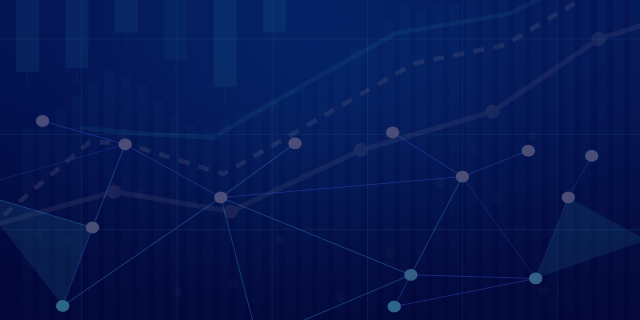
A WebGL 2 fragment shader for this background:

```glsl
#version 300 es
precision highp float;

uniform vec2 u_resolution;
out vec4 outColor;

// Lengths are fractions of the canvas height
const vec3 DEEP = vec3(0.010, 0.022, 0.215);
const vec3 NAVY = vec3(0.014, 0.072, 0.320);
const vec3 GLOW = vec3(0.016, 0.145, 0.410);
const vec3 BAR = vec3(0.06, 0.26, 0.50);
const vec3 TEAL = vec3(0.13, 0.48, 0.62);
const vec3 BLUE = vec3(0.18, 0.30, 0.78);
const vec3 GREY = vec3(0.42, 0.40, 0.52);
const vec3 NODE_GREY = vec3(0.30, 0.31, 0.47);
const vec3 NODE_TEAL = vec3(0.18, 0.42, 0.56);
const vec2 GLOW_CENTER = vec2(0.98, 0.93);
const float GRID_PITCH = 0.2977;
const vec2 GRID_ORIGIN = vec2(0.255, 0.878);
const float BAR_PITCH = 0.0513;
const float BAR_START = 0.086;
const float CANDLE_PITCH = 0.1543;
const float CANDLE_START = 0.086;
const float DASH_PITCH = 0.064;
const int BRIGHT_EDGES = 8;
const int NODES = 14;
const int EDGES = 21;

// Network nodes, then anchors on the canvas border
const vec2 POINTS[18] = vec2[18](
  vec2(0.133, 0.622), vec2(0.391, 0.549), vec2(0.690, 0.383), vec2(0.922, 0.552),
  vec2(1.227, 0.586), vec2(1.445, 0.448), vec2(1.651, 0.529), vec2(1.849, 0.513),
  vec2(1.776, 0.383), vec2(1.674, 0.130), vec2(1.284, 0.141), vec2(1.232, 0.042),
  vec2(0.196, 0.044), vec2(0.289, 0.289), vec2(0.0, 0.375), vec2(0.0, 0.438),
  vec2(0.789, 0.0), vec2(0.951, 0.0));

// Linked pairs, brightest first
const ivec2 LINKS[EDGES] = ivec2[EDGES](
  ivec2(1, 13), ivec2(5, 10), ivec2(2, 10), ivec2(2, 16), ivec2(13, 14), ivec2(2, 12), ivec2(2, 3),
  ivec2(10, 17), ivec2(0, 1), ivec2(1, 2), ivec2(13, 12), ivec2(2, 5), ivec2(4, 5), ivec2(5, 6),
  ivec2(10, 9), ivec2(10, 11), ivec2(11, 9), ivec2(8, 7), ivec2(8, 9), ivec2(1, 15), ivec2(5, 9));

// Chart curves
const vec2 SOLID[7] = vec2[7](vec2(0.0, 0.302), vec2(0.357, 0.401), vec2(0.721, 0.339),
  vec2(1.128, 0.531), vec2(1.539, 0.651), vec2(1.870, 0.878), vec2(2.02, 0.925));
const vec2 DASHED[7] = vec2[7](vec2(0.0, 0.318), vec2(0.281, 0.557), vec2(0.391, 0.552),
  vec2(0.698, 0.456), vec2(1.294, 0.802), vec2(1.576, 0.859), vec2(1.83, 1.01));
const vec2 TREND[7] = vec2[7](vec2(0.255, 0.600), vec2(0.45, 0.582), vec2(0.664, 0.570),
  vec2(0.95, 0.735), vec2(1.237, 0.896), vec2(1.589, 0.956), vec2(1.72, 1.02));
const vec2 BAR_TOPS[7] = vec2[7](vec2(0.08, 0.590), vec2(0.36, 0.785), vec2(0.64, 0.590),
  vec2(0.78, 0.650), vec2(1.01, 0.755), vec2(1.27, 0.975), vec2(2.05, 1.10));
const float CANDLE_ENDS[6] = float[6](0.776, 0.786, 0.898, 0.815, 0.729, 0.901);

float hash(vec2 p) {
  vec3 q = fract(p.xyx * 0.1031);
  q += dot(q, q.yzx + 33.33);
  return fract((q.x + q.y) * q.z);
}

float fill(float d) {
  float px = 1.0 / u_resolution.y;
  return 1.0 - smoothstep(-0.6 * px, 0.6 * px, d);
}

// Distance to a segment, and position along it
vec2 segment(vec2 p, vec2 a, vec2 b) {
  vec2 ab = b - a;
  float t = clamp(dot(p - a, ab) / dot(ab, ab), 0.0, 1.0);
  return vec2(length(p - a - ab * t), t * length(ab));
}

// Distance to a curve, and arc length at the nearest point
vec2 polyline(vec2 p, vec2 pts[7]) {
  vec2 best = vec2(9.0, 0.0);
  float start = 0.0;
  for (int i = 0; i < 6; i++) {
    vec2 s = segment(p, pts[i], pts[i + 1]);
    if (s.x < best.x) best = vec2(s.x, start + s.y);
    start += distance(pts[i], pts[i + 1]);
  }
  return best;
}

float heightAt(float x, vec2 pts[7]) {
  float y = pts[0].y;
  for (int i = 0; i < 6; i++)
    y = mix(y, pts[i + 1].y, clamp((x - pts[i].x) / (pts[i + 1].x - pts[i].x), 0.0, 1.0));
  return y;
}

float edgeSide(vec2 p, vec2 a, vec2 b) {
  vec2 n = normalize(b - a);
  return dot(p - a, vec2(-n.y, n.x));
}

// Triangle with clockwise corners
float triangle(vec2 p, vec2 a, vec2 b, vec2 c) {
  return fill(max(edgeSide(p, a, b), max(edgeSide(p, b, c), edgeSide(p, c, a))));
}

void main() {
  vec2 p = gl_FragCoord.xy / u_resolution.y;

  // Backdrop with a glow near the top
  vec3 col = mix(DEEP, NAVY, smoothstep(-0.05, 0.95, p.y));
  vec2 g = (p - GLOW_CENTER) / vec2(0.68, 0.58);
  col = mix(col, GLOW, 0.85 * exp(-dot(g, g)));

  // Bars
  float barId = floor((p.x - BAR_START) / BAR_PITCH + 0.5);
  float barX = BAR_START + barId * BAR_PITCH;
  float barTop = heightAt(barX, BAR_TOPS) + 0.03 * (hash(vec2(barId, 3.0)) - 0.5);
  float bar = fill(max(abs(p.x - barX) - 0.016, p.y - barTop)) * step(0.0, barId);
  col = mix(col, BAR, bar * mix(0.05, 0.13, p.y));

  // Candles hanging from the top
  int candle = int(floor((p.x - CANDLE_START) / CANDLE_PITCH + 0.5));
  if (candle >= 0 && candle < 6) {
    float dx = abs(p.x - CANDLE_START - float(candle) * CANDLE_PITCH);
    float end = CANDLE_ENDS[candle];
    float body = fill(max(dx - 0.036, end - p.y));
    float wick = fill(max(dx - 0.0015, end - 0.044 - p.y));
    col = mix(col, TEAL, max(body, wick) * (candle == 3 ? 0.07 : 0.13));
  }

  // Grid
  vec2 cell = abs(fract((p - GRID_ORIGIN) / GRID_PITCH + 0.5) - 0.5) * GRID_PITCH;
  col = mix(col, TEAL, 0.16 * fill(min(cell.x, cell.y) - 0.0013));

  // Faint scattered dots
  vec2 id = floor(p / 0.16);
  vec2 offset = 0.25 + 0.5 * vec2(hash(id), hash(id + 17.0));
  float speck = fill(length(p - (id + offset) * 0.16) - 0.015);
  col = mix(col, GREY, 0.05 * speck * step(0.72, hash(id + 41.0)) * step(p.y, 0.68));

  // Trend, dashed and solid curves
  col = mix(col, TEAL, 0.13 * fill(polyline(p, TREND).x - 0.007));
  vec2 dash = polyline(p, DASHED);
  float gap = abs(fract(dash.y / DASH_PITCH) - 0.5) * DASH_PITCH - 0.017;
  col = mix(col, GREY, 0.23 * fill(max(dash.x - 0.007, gap)));
  float solid = 0.16 * fill(polyline(p, SOLID).x - 0.008);
  for (int i = 1; i < 6; i++) solid = max(solid, 0.20 * fill(distance(p, SOLID[i]) - 0.022));
  col = mix(col, GREY, solid);

  // Translucent facets
  float facets = triangle(p, vec2(-0.079, 0.398), POINTS[13], POINTS[12])
    + triangle(p, POINTS[8], vec2(2.02, 0.25), POINTS[9]);
  col = mix(col, TEAL, 0.16 * facets);

  // Network links and nodes
  for (int i = 0; i < EDGES; i++) {
    float d = segment(p, POINTS[LINKS[i].x], POINTS[LINKS[i].y]).x;
    bool bright = i < BRIGHT_EDGES;
    float strength = bright ? 0.52 : (i < EDGES - 4 ? 0.44 : 0.27);
    col = mix(col, bright ? mix(BLUE, TEAL, 0.65) : BLUE, strength * fill(d - 0.0014));
  }
  for (int i = 0; i < NODES; i++) {
    float d = length((p - POINTS[i]) * vec2(0.88, 1.0)) - 0.0182;
    vec3 tint = mix(NODE_TEAL, NODE_GREY, smoothstep(0.04, 0.30, POINTS[i].y));
    col = mix(col, tint, 0.95 * fill(d));
  }

  outColor = vec4(col, 1.0);
}
```
